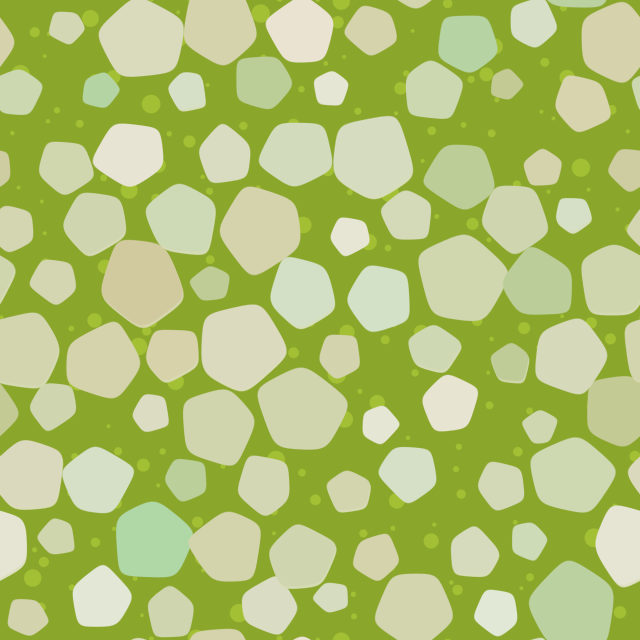
Give the GLSL for this pattern, as a three.js fragment shader.

```glsl
// Pale rounded pebbles and small lime dots scattered on a leaf green ground.
// Pebbles start on a jittered, staggered grid, push each other apart, then shrink
// to fit their neighbours. All cell indices wrap, so the square tiles seamlessly.
varying vec2 vUv;

const vec2 GRID = vec2(8.0, 10.0);    // pebble cells; row count must be even
const float JITTER = 0.022;
const float MIN_RADIUS = 0.026;
const float MAX_RADIUS = 0.072;
const float SIZE_BIAS = 1.3;          // higher gives more small pebbles
const float GAP = 0.006;
const float MAX_PUSH = 0.03;
const float CORNER_SHARPNESS = 7.0;
const float REACH = 1.35;             // farthest corner, in pebble radii
const float RIM_SHARE = 0.15;         // share of pebbles with a faint second layer
const vec2 RIM_OFFSET = vec2(0.0015, -0.004);
const float DOT_GRID = 17.0;
const float DOT_MIN = 0.003;
const float DOT_SPREAD = 0.012;
const float EDGE = 0.0012;            // half width of the smoothed edges
const float TAU = 6.2831853;

const vec3 GROUND = vec3(0.54, 0.65, 0.17);
const vec3 LIME = vec3(0.64, 0.75, 0.20);
const vec3 SAND = vec3(0.82, 0.835, 0.68);
const vec3 PALE = vec3(0.85, 0.87, 0.77);
const vec3 CREAM = vec3(0.90, 0.90, 0.83);
const vec3 SAGE = vec3(0.75, 0.80, 0.59);
const vec3 MINT = vec3(0.71, 0.83, 0.64);
const vec3 TAN = vec3(0.83, 0.79, 0.62);
const vec3 WARMTH = vec3(0.022, -0.012, -0.012);

vec3 hash3(vec2 cell, float seed) {
  vec3 p = fract(vec3(cell, seed) * vec3(0.1031, 0.1030, 0.0973));
  p += dot(p, p.yxz + 33.33);
  return fract((p.xxy + p.yxx) * p.zyx);
}

float cover(float dist) {
  return 1.0 - smoothstep(-EDGE, EDGE, dist);
}

// Starting place (xy) and wanted radius (z) of the pebble in a cell.
vec3 startPebble(vec2 cell) {
  vec3 h = hash3(mod(cell, GRID), 1.0);
  vec2 stagger = vec2(0.5 * mod(cell.y, 2.0) - 0.25, 0.0);
  vec2 place = (cell + 0.5 + stagger) / GRID + JITTER * (2.0 * h.xy - 1.0);
  return vec3(place, mix(MIN_RADIUS, MAX_RADIUS, pow(h.z, SIZE_BIAS)));
}

// Moves a pebble away from the neighbours it would overlap.
vec3 settledPebble(vec2 cell) {
  vec3 self = startPebble(cell);
  vec2 push = vec2(0.0);
  for (int j = -1; j <= 1; j++) for (int i = -1; i <= 1; i++) {
    if (i == 0 && j == 0) continue;
    vec3 other = startPebble(cell + vec2(float(i), float(j)));
    vec2 away = self.xy - other.xy;
    float dist = max(length(away), 0.001);
    float total = self.z + other.z;
    push += away / dist * max(total + GAP - dist, 0.0) * other.z / total;
  }
  push *= min(1.0, MAX_PUSH / max(length(push), 0.0001));
  return vec3(self.xy + push, self.z);
}

// Shares the space between neighbours in proportion to their wanted radii.
float fittedRadius(vec2 cell, vec3 self) {
  float radius = self.z;
  for (int j = -1; j <= 1; j++) for (int i = -1; i <= 1; i++) {
    if (i == 0 && j == 0) continue;
    vec3 other = settledPebble(cell + vec2(float(i), float(j)));
    float room = distance(self.xy, other.xy) - GAP;
    radius = min(radius, room * self.z / (self.z + other.z));
  }
  return max(radius, 0.6 * MIN_RADIUS);
}

// Irregular pentagon: a smooth maximum of five half planes.
float pebbleDistance(vec2 p, float radius, vec2 id) {
  float turn = hash3(id, 2.0).x;
  float sum = 0.0;
  for (int k = 0; k < 5; k++) {
    vec3 h = hash3(id, 10.0 + float(k));
    float angle = TAU * (turn + (float(k) + 0.24 * (h.x - 0.5)) / 5.0);
    float side = radius * mix(0.89, 1.04, h.y);
    sum += exp(CORNER_SHARPNESS * dot(p, vec2(cos(angle), sin(angle))) / side);
  }
  return radius * (log(sum) / CORNER_SHARPNESS - 1.0);
}

vec3 pebbleColor(vec2 id) {
  vec3 h = hash3(id, 3.0);
  vec3 color = mix(SAND, PALE, smoothstep(0.45, 0.8, h.x));
  if (h.y < 0.06) color = MINT;
  else if (h.y < 0.16) color = SAGE;
  else if (h.y > 0.95) color = TAN;
  else if (h.y > 0.87) color = CREAM;
  return color + WARMTH * (2.0 * h.z - 1.0);
}

float dots(vec2 uv) {
  vec2 base = floor(uv * DOT_GRID);
  float mask = 0.0;
  for (int j = -1; j <= 1; j++) for (int i = -1; i <= 1; i++) {
    vec2 cell = base + vec2(float(i), float(j));
    vec3 h = hash3(mod(cell, DOT_GRID), 4.0);
    float radius = DOT_MIN + DOT_SPREAD * h.z * h.z;
    mask = max(mask, cover(distance(uv, (cell + h.xy) / DOT_GRID) - radius));
  }
  return mask;
}

void main() {
  vec3 color = mix(GROUND, LIME, dots(vUv));
  vec2 base = floor(vUv * GRID);
  for (int j = -1; j <= 1; j++) for (int i = -1; i <= 1; i++) {
    vec2 cell = base + vec2(float(i), float(j));
    vec3 pebble = settledPebble(cell);
    vec2 p = vUv - pebble.xy;
    if (length(p) > REACH * pebble.z + 0.005) continue;
    vec2 id = mod(cell, GRID);
    float radius = fittedRadius(cell, pebble);
    vec3 tint = pebbleColor(id);
    float rim = cover(pebbleDistance(p - RIM_OFFSET, radius, id));
    rim *= step(hash3(id, 5.0).x, RIM_SHARE);
    color = mix(color, mix(tint, SAND, 0.6) + 0.02, rim);
    color = mix(color, tint, cover(pebbleDistance(p, radius, id)));
  }
  gl_FragColor = vec4(color, 1.0);
}
```
